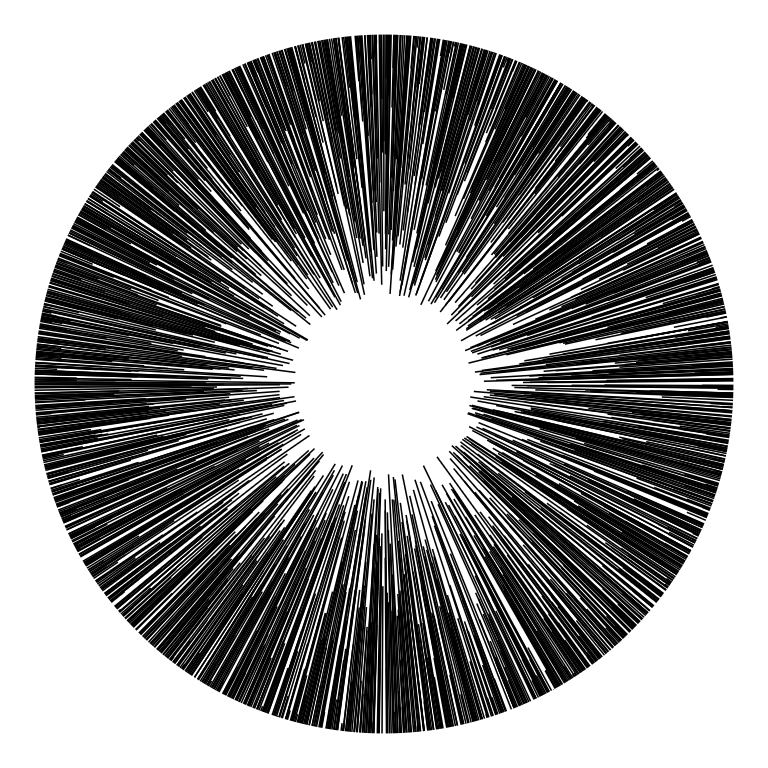
A WebGL 1 fragment shader for this background:

```glsl
precision highp float;
// Draws a ring of thin black rays with ragged inner ends on white.

uniform vec2 u_resolution;

const float TAU = 6.2831853;
const float SECTORS = 360.0;
const float INNER_RADIUS = 0.113;
const float OUTER_RADIUS = 0.455;

vec2 hash2(vec2 p) {
  vec3 q = fract(vec3(p.xyx) * vec3(0.1031, 0.1030, 0.0973));
  q += dot(q, q.yzx + 33.33);
  return fract((q.xx + q.yz) * q.zy);
}

// Share of a pixel inside an edge at signed distance d (negative is inside).
float coverage(float d, float pixel) {
  return clamp(0.5 - d / pixel, 0.0, 1.0);
}

void main() {
  float side = min(u_resolution.x, u_resolution.y);
  float pixel = 1.0 / side;
  vec2 p = (gl_FragCoord.xy - 0.5 * u_resolution) / side;
  float radius = length(p);
  float turn = fract(atan(p.y, p.x + 1e-6) / TAU + 1.0) * SECTORS;
  float sector = floor(turn);

  // Rays have constant width, so neighbouring sectors may reach this point.
  float paper = 1.0;
  for (int i = -1; i <= 1; i++) {
    float cell = sector + float(i);
    float seed = mod(cell + SECTORS, SECTORS);
    for (int k = 0; k < 6; k++) {
      vec2 rnd = hash2(vec2(seed + 1.7, float(k) * 17.3 + 4.1));
      float angle = (turn - cell - rnd.x) * TAU / SECTORS;
      float across = abs(radius * sin(angle)) - 0.001;
      float start = mix(INNER_RADIUS, OUTER_RADIUS, rnd.y);
      paper *= 1.0 - coverage(across, pixel) * coverage(start - radius, pixel);
    }
  }

  // Trim every ray at the round outer rim.
  float ink = (1.0 - paper) * coverage(radius - OUTER_RADIUS, pixel);
  gl_FragColor = vec4(vec3(1.0 - ink), 1.0);
}
```
